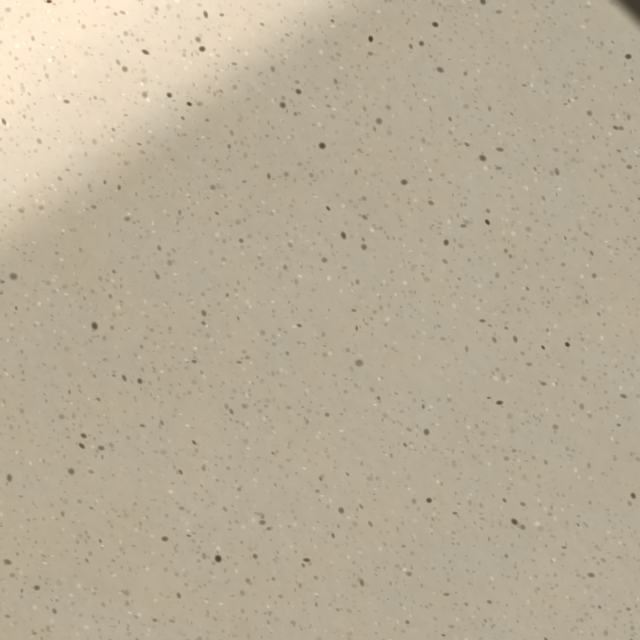
This texture is drawn by a three.js fragment shader. Its source:

```glsl
// Pale speckled stone surface with a soft patch of sunlight in the upper left corner.
varying vec2 vUv;

const vec3 STONE = vec3(0.707, 0.665, 0.583);
const vec3 SUNLIT = vec3(0.995, 0.925, 0.825);
const vec3 CORNER = vec3(0.25, 0.23, 0.18);
const vec3 DARK_ABSORB = vec3(0.58, 0.63, 0.68);   // light removed by a full dark speck
const vec3 PALE_GAIN = vec3(0.16, 0.16, 0.16);     // light added by a full pale speck
const vec3 WARM_TINT = vec3(0.014, 0.0, -0.014);
const float SUN_EDGE_HEIGHT = 0.62;
const float SUN_EDGE_SLOPE = 0.69;
const float CORNER_EDGE = 1.962;
const float SPECK_ANGLE = -0.75;
const float ANGLE_SPREAD = 1.6;
const float MOTTLE = 0.022;
const float GRAIN = 0.034;

float hash(vec2 p) {
  vec3 q = fract(vec3(p.xyx) * 0.1031);
  q += dot(q, q.yzx + 33.33);
  return fract((q.x + q.y) * q.z);
}

vec2 hash2(vec2 p) {
  return vec2(hash(p + 17.3), hash(p + 71.9));
}

float valueNoise(vec2 p) {
  vec2 cell = floor(p);
  vec2 f = fract(p);
  f = f * f * (3.0 - 2.0 * f);
  float low = mix(hash(cell), hash(cell + vec2(1.0, 0.0)), f.x);
  float high = mix(hash(cell + vec2(0.0, 1.0)), hash(cell + vec2(1.0, 1.0)), f.x);
  return mix(low, high, f.y);
}

float cloud(vec2 p) {
  float sum = 0.0;
  float weight = 0.5;
  for (int i = 0; i < 4; i++) {
    sum += weight * (valueNoise(p) - 0.5);
    p = p * 2.03 + 11.7;
    weight *= 0.55;
  }
  return sum;
}

vec2 rotate(vec2 p, float angle) {
  float c = cos(angle);
  float s = sin(angle);
  return vec2(c * p.x + s * p.y, c * p.y - s * p.x);
}

// Coverage of soft, slightly elongated specks scattered on a jittered grid.
float specks(vec2 uv, float cells, float share, float radius, vec2 strength, float seed) {
  vec2 p = uv * cells;
  vec2 home = floor(p);
  float cover = 0.0;
  for (int y = -1; y <= 1; y++) {
    for (int x = -1; x <= 1; x++) {
      vec2 cell = home + vec2(float(x), float(y));
      vec2 id = cell + seed;
      float present = step(hash(id), share);
      vec2 shape = hash2(id + 5.1);
      float angle = SPECK_ANGLE + ANGLE_SPREAD * (hash(id + 9.7) - 0.5);
      vec2 d = rotate(p - cell - hash2(id), angle) / cells;
      d.y *= mix(1.1, 1.9, shape.x);
      float size = radius * mix(0.75, 1.25, shape.y);
      float disc = 1.0 - smoothstep(0.25, 1.15, length(d) / size);
      float tone = hash(id + 31.3);
      cover = max(cover, present * disc * mix(strength.x, strength.y, tone * tone));
    }
  }
  return cover;
}

// Share of sunlight: a fairly quick edge followed by a slow rise into the corner.
float sunlight(vec2 uv) {
  float d = uv.y - SUN_EDGE_HEIGHT - SUN_EDGE_SLOPE * uv.x;
  d /= length(vec2(1.0, SUN_EDGE_SLOPE));
  return 0.65 * smoothstep(-0.045, 0.075, d) + 0.35 * smoothstep(0.03, 0.25, d);
}

void main() {
  vec2 uv = vUv;

  // Lit stone with broad mottling and fine slanted grain
  vec3 color = mix(STONE, SUNLIT, sunlight(uv));
  color += MOTTLE * cloud(uv * 7.0);
  color += WARM_TINT * (cloud(uv * 16.0 + 40.0) * 1.6 + 0.25 - 0.5 * uv.x);
  vec2 slanted = rotate(uv, SPECK_ANGLE);
  color += GRAIN * cloud(slanted * vec2(65.0, 105.0) + 90.0);

  // Pale specks, then dark ones from fine to coarse
  color += PALE_GAIN * specks(uv, 62.0, 0.25, 0.0045, vec2(0.1, 0.6), 210.0);
  float dark = specks(uv, 95.0, 0.45, 0.0042, vec2(0.04, 0.22), 330.0);
  dark = max(dark, specks(uv, 44.0, 0.3, 0.0055, vec2(0.12, 0.5), 470.0));
  dark = max(dark, specks(uv, 22.0, 0.15, 0.0068, vec2(0.5, 1.0), 590.0));
  float warmth = valueNoise(uv * 50.0 + 130.0) - 0.5;
  color *= 1.0 - dark * (DARK_ABSORB - 0.12 * warmth * vec3(1.0, 0.0, -0.6));

  // Soft shadow in the upper right corner
  color = mix(color, CORNER, smoothstep(-0.02, 0.02, uv.x + uv.y - CORNER_EDGE));

  gl_FragColor = vec4(clamp(color, 0.0, 1.0), 1.0);
}
```
